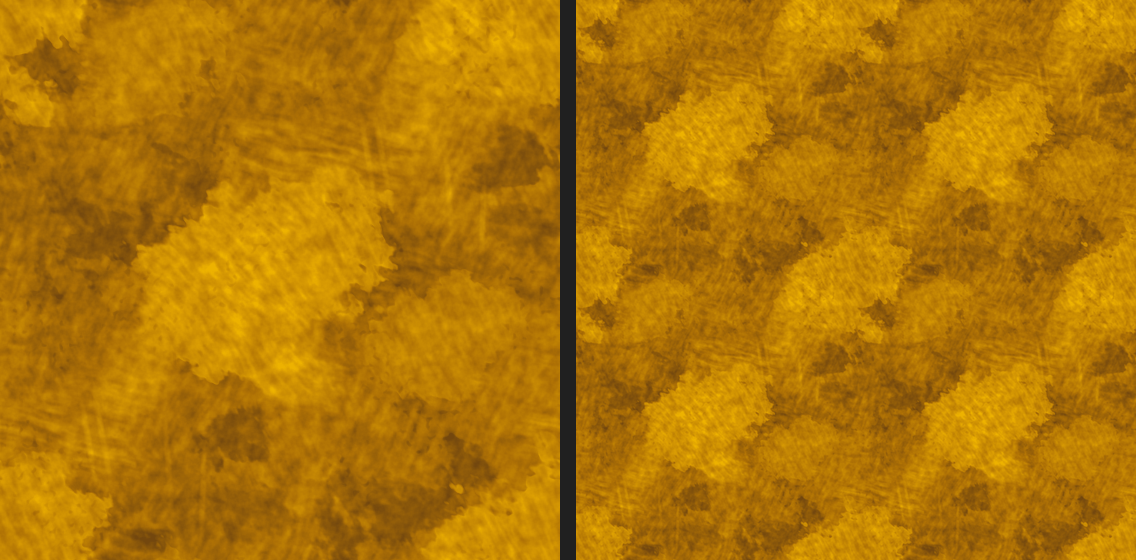
Left: one tile. Right: repeated 2 by 2.
A three.js fragment shader for this texture:

```glsl
varying vec2 vUv;

const float TAU = 6.2831853;
const int DAB_COUNT = 26;
const int SLIVER_COUNT = 4;

vec2 hash2(vec2 p) {
  vec3 q = fract(p.xyx * vec3(0.1031, 0.1030, 0.0973));
  q += dot(q, q.yzx + 33.33);
  return fract((q.xx + q.yz) * q.zy);
}

// Gradient noise that wraps after a whole number of cells
float corner(vec2 cell, vec2 offset, vec2 period) {
  float angle = TAU * hash2(mod(cell, period) + period).x;
  return dot(vec2(cos(angle), sin(angle)), offset);
}

float gradientNoise(vec2 p, vec2 period) {
  vec2 cell = floor(p);
  vec2 f = p - cell;
  vec2 w = f * f * f * (f * (f * 6.0 - 15.0) + 10.0);
  vec2 e = vec2(1.0, 0.0);
  float low = mix(corner(cell, f, period), corner(cell + e.xy, f - e.xy, period), w.x);
  float high = mix(corner(cell + e.yx, f - e.yx, period), corner(cell + e.xx, f - e.xx, period), w.x);
  return mix(low, high, w.y);
}

float fbm(vec2 uv, float cells, float seed) {
  float sum = 0.0;
  float amplitude = 1.0;
  for (int i = 0; i < 4; i++) {
    sum += amplitude * gradientNoise(uv * cells + seed, vec2(cells));
    cells *= 2.0;
    amplitude *= 0.5;
    seed += 3.7;
  }
  return sum;
}

// Bristle marks; a whole-number axis across the stroke keeps them tiling
float bristles(vec2 uv, vec2 axis, vec2 cells) {
  vec2 p = vec2(dot(uv, vec2(axis.y, -axis.x)), dot(uv, axis)) * cells;
  return gradientNoise(p + 0.4, cells) + 0.6 * gradientNoise(p * 2.0 + 0.7, cells * 2.0);
}

// Offset to the nearest copy on a half-drop lattice
vec2 latticeDelta(vec2 p, vec2 centre) {
  vec2 a = fract(p - centre + 0.5) - 0.5;
  vec2 b = fract(p - centre) - 0.5;
  return dot(a, a) < dot(b, b) ? a : b;
}

float patchMask(vec2 uv, vec2 centre, vec2 radii, float angle, float ragged, float soft) {
  mat2 turn = mat2(cos(angle), -sin(angle), sin(angle), cos(angle));
  vec2 d = turn * latticeDelta(uv, centre);
  float dist = (length(d / radii) - 1.0) * min(radii.x, radii.y) + ragged;
  return 1.0 - smoothstep(-soft, soft, dist);
}

vec3 ochre(float tone) {
  vec3 c = mix(vec3(0.45, 0.28, 0.055), vec3(0.68, 0.44, 0.02), clamp((tone + 1.0) / 3.0, 0.0, 1.0));
  c = mix(c, vec3(0.86, 0.62, 0.01), clamp((tone - 2.0) / 3.0, 0.0, 1.0));
  return mix(c, vec3(0.93, 0.70, 0.0), clamp(tone - 5.0, 0.0, 1.0));
}

void main() {
  // Shared noise fields
  float broad = fbm(vUv, 4.0, 1.3);
  float grain = fbm(vUv, 20.0, 5.1);
  float grit = fbm(vUv, 46.0, 8.6);
  vec2 uv = vUv + 0.012 * vec2(fbm(vUv, 6.0, 2.6), fbm(vUv, 6.0, 4.2));
  float flatMarks = bristles(uv, vec2(1.0, 4.0), vec2(2.0, 15.0));
  float steepMarks = bristles(uv, vec2(2.0, 1.0), vec2(7.0, 30.0));
  float risingMarks = bristles(uv, vec2(2.0, -1.0), vec2(5.0, 26.0));
  float slantMarks = bristles(uv, vec2(1.0, 1.0), vec2(14.0, 46.0));
  float ragged = 0.05 * fbm(vUv, 9.0, 7.4) + 0.014 * (steepMarks + flatMarks) + 0.02 * grain;
  float soft = mix(0.007, 0.03, smoothstep(-0.2, 0.5, broad));

  // Brown ground with scattered translucent dabs, some of them narrow
  float tone = 1.9 + 1.9 * broad + 1.2 * risingMarks;
  for (int i = 0; i < DAB_COUNT; i++) {
    vec2 place = hash2(vec2(float(i), 3.0));
    vec2 shape = hash2(vec2(float(i), 17.0));
    vec2 style = hash2(vec2(float(i), 41.0));
    vec2 radii = mix(vec2(0.06, 0.018), vec2(0.13, 0.06), shape);
    float mask = patchMask(uv, place, radii, style.x * TAU, ragged * 0.6, 0.008);
    float marks = mix(flatMarks, steepMarks, step(0.5, style.x));
    tone = mix(tone, mix(0.4, 3.6, style.y) + broad + 1.3 * marks, mask * 0.72);
  }
  // Dry horizontal sweep and shadowed hollows
  float sweep = patchMask(uv, vec2(0.57, 0.71), vec2(0.17, 0.06), -0.15, ragged, 0.03);
  tone = mix(tone, 2.7 + 2.4 * flatMarks, sweep * 0.85);
  float hollow = patchMask(uv, vec2(0.22, 0.57), vec2(0.14, 0.036), 0.25, ragged, soft);
  hollow = max(hollow, patchMask(uv, vec2(0.43, 0.22), vec2(0.08, 0.04), 0.5, ragged, soft));
  hollow = max(hollow, patchMask(uv, vec2(0.34, 0.67), vec2(0.06, 0.025), -0.8, ragged, soft));
  float cleft = patchMask(uv, vec2(0.71, 0.51), vec2(0.09, 0.045), 0.2, ragged, 0.02);
  tone = mix(tone, 0.1 + 0.8 * risingMarks, hollow * 0.9);
  tone = mix(tone, 0.7 + 2.6 * flatMarks, cleft * 0.85);
  // Golden patches, the largest with a lower lobe
  float side = patchMask(uv, vec2(0.79, 0.40), vec2(0.135, 0.10), 0.2, ragged * 1.3, soft);
  tone = mix(tone, 3.4 + 0.8 * broad + 1.0 * steepMarks, side * 0.9);
  float gold = patchMask(uv, vec2(0.46, 0.51), vec2(0.235, 0.15), 0.4, ragged * 1.3, soft);
  gold = max(gold, patchMask(uv, vec2(0.47, 0.38), vec2(0.13, 0.07), -0.7, ragged, soft));
  float goldMarks = mix(steepMarks, slantMarks, smoothstep(-0.1, 0.1, broad));
  tone = mix(tone, 4.4 + 1.1 * broad + 1.5 * goldMarks, gold * 0.94);
  // Thin upright slivers, fine grain and dark specks
  for (int i = 0; i < SLIVER_COUNT; i++) {
    vec2 h = hash2(vec2(float(i), 71.0));
    vec2 centre = vec2(0.62, 0.58) + h * vec2(0.26, 0.16);
    tone += 0.9 * patchMask(vUv, centre, vec2(0.005, 0.07), 0.3 * (h.y - 0.3), 0.0, 0.003);
  }
  float specks = smoothstep(0.15, 0.5, gradientNoise(vUv * 84.0 + 0.3, vec2(84.0)));
  tone += 1.3 * grain + 1.3 * grit - 1.1 * specks * smoothstep(0.0, 0.35, fbm(vUv, 5.0, 9.2));
  gl_FragColor = vec4(ochre(tone), 1.0);
}
```
